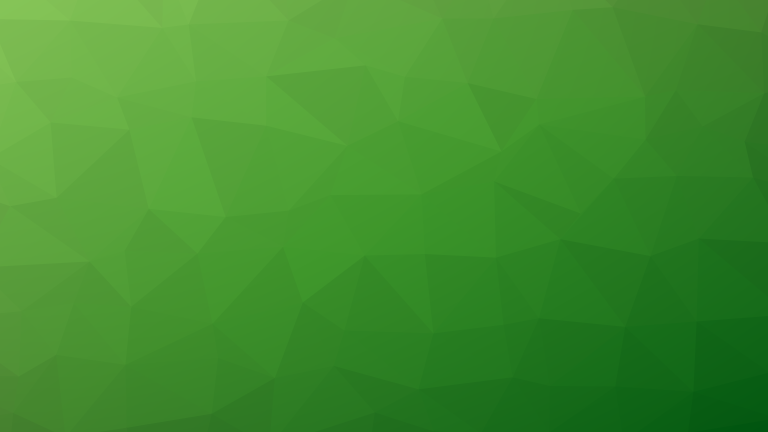
This background is drawn by a WebGL 2 fragment shader. Its source:

```glsl
#version 300 es
precision highp float;
// Low-poly mesh of faintly shaded triangles over a diagonal lime to deep green gradient.

uniform vec2 u_resolution;
out vec4 fragColor;

vec2 hash2(vec2 p) {
    vec3 q = fract(p.xyx * vec3(0.1031, 0.1030, 0.0973));
    q += dot(q, q.yzx + 33.33);
    return fract((q.xx + q.yz) * q.zy);
}

float cross2(vec2 a, vec2 b) { return a.x * b.y - a.y * b.x; }

// Mesh vertex: a grid point pushed off its place, in units of canvas height
vec2 meshVertex(vec2 id) {
    return (id + 0.72 * (hash2(id + 17.0) - 0.5)) * vec2(0.162, 0.136);
}

// Signed distance to the line a-b, positive on its right side
float edgeDistance(vec2 p, vec2 a, vec2 b) {
    return cross2(p - a, normalize(b - a));
}

// Lime at upper left, deep green at lower right, duller in the other two corners
vec3 gradient(vec2 uv) {
    float t = clamp((uv.x + 1.0 - uv.y) * 0.5, 0.0, 1.0);
    vec3 lime = vec3(0.52, 0.76, 0.34);
    vec3 leaf = vec3(0.25, 0.595, 0.17);
    vec3 deep = vec3(0.0, 0.33, 0.06);
    vec3 color = mix(mix(lime, leaf, min(t * 2.0, 1.0)), deep, max(t * 2.0 - 1.0, 0.0));
    float corner = uv.x + uv.y - 1.0;
    return color + vec3(0.02, -0.09, 0.01) * corner * corner;
}

// Adds one counterclockwise triangle, weighted by its pixel coverage
void addTriangle(inout vec4 sum, vec2 p, vec2 a, vec2 b, vec2 c) {
    float d = max(edgeDistance(p, a, b), max(edgeDistance(p, b, c), edgeDistance(p, c, a)));
    float coverage = clamp(0.5 - d * u_resolution.y, 0.0, 1.0);
    if (coverage <= 0.0) return;
    vec2 center = (a + b + c) / 3.0;
    vec2 aspect = vec2(u_resolution.x / u_resolution.y, 1.0);
    vec3 color = gradient(mix(p, center, 0.55) / aspect);
    float facet = hash2(floor(center * 400.0)).x - 0.5;
    sum += vec4(color * (1.0 + 0.045 * facet), 1.0) * coverage;
}

void main() {
    vec2 p = gl_FragCoord.xy / u_resolution.y;
    vec2 cell = floor(p / vec2(0.162, 0.136));
    vec4 sum = vec4(0.0);

    for (int j = -1; j <= 1; j++) {
        for (int i = -1; i <= 1; i++) {
            vec2 id = cell + vec2(i, j);
            vec2 a = meshVertex(id);
            vec2 b = meshVertex(id + vec2(1.0, 0.0));
            vec2 c = meshVertex(id + vec2(1.0, 1.0));
            vec2 d = meshVertex(id + vec2(0.0, 1.0));

            // Split along the shorter diagonal that lies inside the quad
            bool acInside = cross2(c - a, b - a) * cross2(c - a, d - a) < 0.0;
            bool bdInside = cross2(d - b, a - b) * cross2(d - b, c - b) < 0.0;
            if (acInside && (!bdInside || distance(a, c) < distance(b, d))) {
                addTriangle(sum, p, a, b, c);
                addTriangle(sum, p, a, c, d);
            } else {
                addTriangle(sum, p, a, b, d);
                addTriangle(sum, p, b, c, d);
            }
        }
    }

    vec2 uv = gl_FragCoord.xy / u_resolution;
    vec3 color = sum.a > 0.0 ? sum.rgb / sum.a : gradient(uv);
    fragColor = vec4(clamp(color, 0.0, 1.0), 1.0);
}
```
